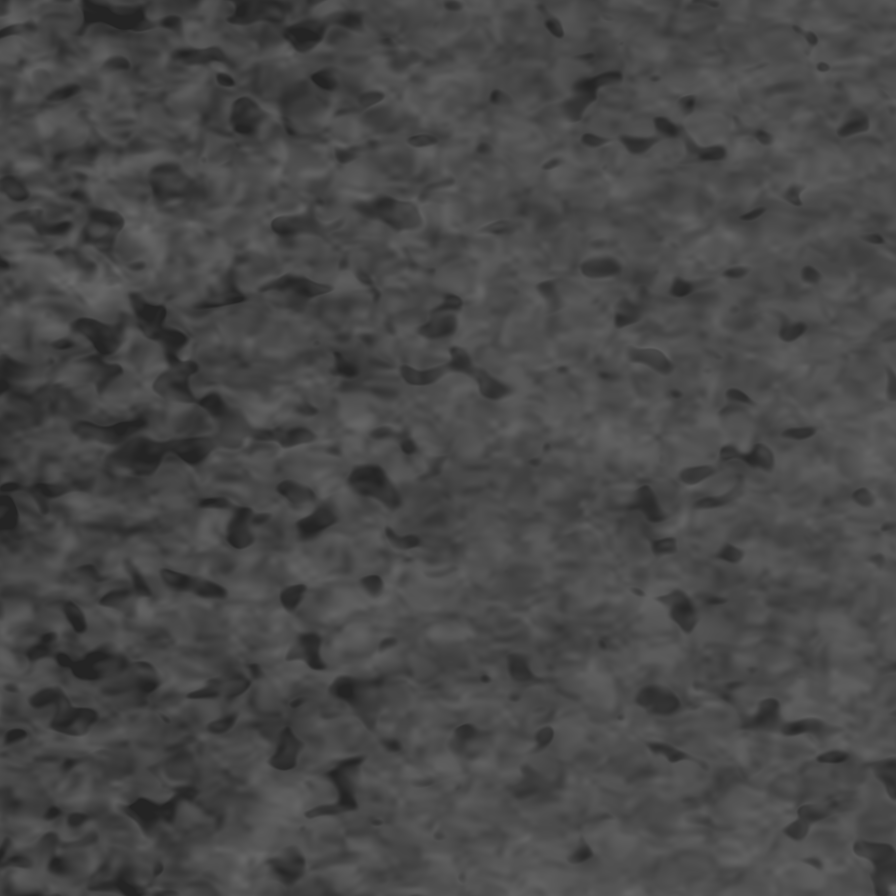
Write a Shadertoy shader that draws this texture.

```glsl
// Rough dark grey stone: soft grains and small dark pits, smoother and paler to the right.
#define BASE_GREY 0.296
#define SIDE_LIFT 0.036
#define PIT_DEPTH 0.098
#define PIT_LEVEL 0.30
#define PIT_SOFTNESS 0.085
#define PIT_SCALE 30.0
#define GRAIN_SCALE 25.0
#define GRAIN_CONTRAST 1.0
#define WARP_AMOUNT 0.012
#define STRETCH vec2(0.85, 1.15)

float hash(vec2 cell) {
    return fract(sin(dot(cell, vec2(127.1, 311.7))) * 43758.5453);
}

float valueNoise(vec2 p) {
    vec2 cell = floor(p);
    vec2 f = fract(p);
    f = f * f * (3.0 - 2.0 * f);
    float bottom = mix(hash(cell), hash(cell + vec2(1.0, 0.0)), f.x);
    float top = mix(hash(cell + vec2(0.0, 1.0)), hash(cell + vec2(1.0, 1.0)), f.x);
    return mix(bottom, top, f.y);
}

vec2 turn(vec2 p, float angle) {
    float c = cos(angle), s = sin(angle);
    return vec2(c * p.x - s * p.y, s * p.x + c * p.y);
}

// Noise centred on zero, turned to hide the lattice
float layer(vec2 p, float scale, float angle) {
    return valueNoise(turn(p, angle) * scale + scale * 1.37) - 0.5;
}

// Broad tone plus three sizes of grain
float grain(vec2 p) {
    float sum = 0.05 * layer(p, 7.0, 0.4);
    sum += 0.07 * layer(p, GRAIN_SCALE, 0.25);
    sum += 0.10 * layer(p, GRAIN_SCALE * 2.0, -0.5);
    sum += 0.08 * layer(p, GRAIN_SCALE * 4.0, 0.15);
    return sum;
}

// Ragged hollows, more of them where roughness is high
float pits(vec2 p, float roughness) {
    float height = 0.5 + 0.60 * layer(p, PIT_SCALE, 0.2)
                       + 0.40 * layer(p, PIT_SCALE * 1.9, -0.35);
    float level = PIT_LEVEL + 0.12 * (roughness - 0.5);
    return 1.0 - smoothstep(level - PIT_SOFTNESS, level + PIT_SOFTNESS, height);
}

void mainImage(out vec4 fragColor, in vec2 fragCoord) {
    vec2 uv = fragCoord / iResolution.y;
    float across = fragCoord.x / iResolution.x;

    // Irregular change from the rough left to the smooth right
    float roughness = 1.0 - smoothstep(0.1, 0.95, across + 0.5 * layer(uv, 4.0, 0.6));

    // Slightly flattened grains with wavy outlines
    vec2 p = uv * STRETCH;
    p += WARP_AMOUNT * vec2(layer(uv, 40.0, 0.7), layer(uv + 9.0, 40.0, -0.3));

    float grey = BASE_GREY + SIDE_LIFT * (0.5 - roughness);
    grey += GRAIN_CONTRAST * mix(0.75, 1.1, roughness) * grain(p);
    grey -= PIT_DEPTH * pits(p, roughness);

    fragColor = vec4(vec3(clamp(grey, 0.14, 0.44)), 1.0);
}
```
